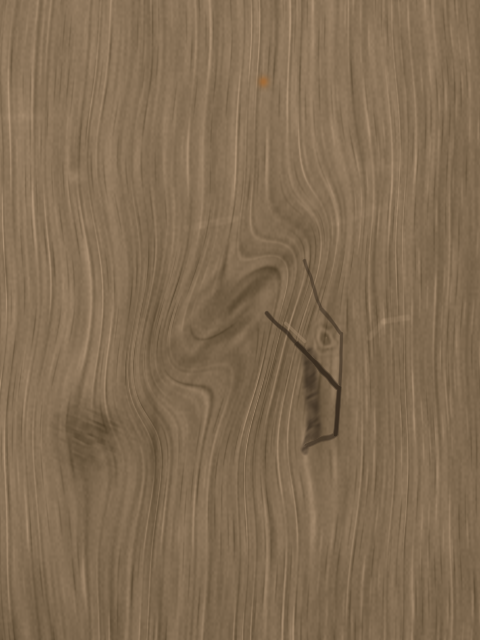
Write a WebGL 2 fragment shader that draws this texture.

```glsl
#version 300 es
precision highp float;
// Weathered oak board: wavy vertical grain flowing around a round knot and a split diagonal knot.
uniform vec2 u_resolution;
out vec4 fragColor;

const vec3 UMBER = vec3(0.38, 0.31, 0.22);
const vec3 PALE_OAK = vec3(0.63, 0.53, 0.42);
const vec3 CRACK = vec3(0.20, 0.155, 0.11);
const vec3 RESIN = vec3(0.66, 0.41, 0.18);
const vec2 ROUND_KNOT = vec2(0.19, 0.427);
const vec2 SPLIT_KNOT = vec2(0.67, 0.52);
const vec2 SCAR = vec2(0.49, 0.70);

float hash(vec2 p) {
  p = fract(p * vec2(0.1031, 0.1137));
  p += dot(p, p.yx + 33.33);
  return fract((p.x + p.y) * p.x * 91.7);
}

float noise(vec2 p) {
  vec2 i = floor(p), f = fract(p);
  f = f * f * (3.0 - 2.0 * f);
  vec2 e = vec2(1.0, 0.0);
  return mix(mix(hash(i), hash(i + e), f.x), mix(hash(i + e.yx), hash(i + e.xx), f.x), f.y);
}

// Soft elliptical spot, 1 at its centre
float blob(vec2 p, vec2 centre, vec2 size) {
  vec2 q = (p - centre) / size;
  return exp(-dot(q, q));
}

vec2 rotate(vec2 p, float a) {
  return mat2(cos(a), -sin(a), sin(a), cos(a)) * p;
}

// Soft line between two points
float stroke(vec2 p, vec2 a, vec2 b, float width) {
  vec2 d = b - a;
  float t = clamp(dot(p - a, d) / dot(d, d), 0.0, 1.0);
  return 1.0 - smoothstep(width * 0.3, width, length(p - a - d * t));
}

// Tapered fibres scattered one per cell
float streaks(vec2 p, vec2 cells, float density, float seed) {
  vec2 g = p * cells;
  g.y += 7.0 * hash(vec2(floor(g.x), seed));
  vec2 id = floor(g) + seed, f = fract(g);
  float x = (f.x - 0.35 - 0.3 * hash(id.yx + 5.0)) / 0.15;
  return exp(-x * x) * sin(3.14159 * f.y) * step(1.0 - density, hash(id));
}

// Coordinate across the grain: constant along every fibre
float grainCoord(vec2 p) {
  float u = p.x + 0.007 * sin(p.y * 7.0 + p.x * 4.0) + 0.003 * sin(p.y * 17.0 - p.x * 9.0);
  u += 0.022 * blob(p, vec2(0.19, 1.03), vec2(0.12, 0.16));
  u -= 0.8 * (p.x - ROUND_KNOT.x) * blob(p, ROUND_KNOT, vec2(0.12, 0.22));
  u -= 0.65 * (p.x - SPLIT_KNOT.x) * blob(p, SPLIT_KNOT, vec2(0.13, 0.25));
  u -= 0.075 * blob(p, vec2(0.49, 0.60), vec2(0.12, 0.15));
  vec2 q = rotate(p - SCAR, 0.84);
  float inside = exp(-dot(q / vec2(0.25, 0.10), q / vec2(0.25, 0.10)));
  return mix(u, SCAR.x + 0.55 * q.y, inside);
}

// Growth rings: pale crest followed by a shaded groove
float rings(vec2 g) {
  float t = g.x * 29.0 + 0.6 * sin(g.x * 23.0) + 0.35 * sin(g.x * 61.0);
  float f = fract(t);
  float wear = noise(vec2(floor(t) * 7.3, g.y * 8.0));
  float crest = exp(-pow((f - 0.5) / 0.085, 2.0)) * smoothstep(0.2, 0.8, wear);
  float groove = exp(-pow((f - 0.70) / 0.12, 2.0));
  return 0.42 * crest - 0.19 * groove;
}

// Jagged split with a dark filled seam
float cracks(vec2 p) {
  p += 0.004 * (vec2(noise(p * 45.0), noise(p * 45.0 + 9.0)) - 0.5);
  float c = 0.8 * stroke(p, vec2(0.555, 0.682), vec2(0.634, 0.604), 0.006);
  c = max(c, stroke(p, vec2(0.620, 0.618), vec2(0.705, 0.524), 0.008));
  c = max(c, stroke(p, vec2(0.706, 0.526), vec2(0.699, 0.428), 0.007));
  c = max(c, 0.6 * stroke(p, vec2(0.712, 0.640), vec2(0.707, 0.526), 0.005));
  c = max(c, 0.55 * stroke(p, vec2(0.634, 0.79), vec2(0.668, 0.69), 0.005));
  c = max(c, 0.6 * stroke(p, vec2(0.668, 0.69), vec2(0.710, 0.640), 0.006));
  c = max(c, 0.7 * stroke(p, vec2(0.699, 0.428), vec2(0.639, 0.405), 0.008));
  float seam = stroke(p, vec2(0.644, 0.595), vec2(0.656, 0.425), 0.021);
  seam = max(seam, stroke(p, vec2(0.654, 0.46), vec2(0.635, 0.395), 0.012));
  return max(c, seam * (0.35 + 0.5 * noise(rotate(p, 0.6) * vec2(60.0, 170.0))));
}

void main() {
  vec2 p = gl_FragCoord.xy / u_resolution.x;
  vec2 g = vec2(grainCoord(p), p.y);
  vec2 q = rotate(p - SCAR, 0.84);
  float scar = exp(-dot(q / vec2(0.24, 0.075), q / vec2(0.24, 0.075)));
  float knot = blob(p, ROUND_KNOT, vec2(0.075, 0.070));
  float rightSide = smoothstep(0.55, 0.8, p.x);
  float smoothBand = blob(p, vec2(0.29, 0.65), vec2(0.06, 0.9));

  // Grain, fibres and pores
  float tone = 0.55 + rings(g) * (1.0 - 0.35 * rightSide) * (1.0 - 0.8 * max(scar, max(knot, 0.8 * smoothBand)));
  tone += 0.26 * (noise(g * vec2(160.0, 9.0)) - 0.5) + 0.20 * (noise(g * vec2(55.0, 4.0)) - 0.5);
  tone += 0.13 * (noise(p * vec2(230.0, 150.0)) - 0.5);
  tone += 0.26 * streaks(g, vec2(58.0, 13.0), 0.42, 3.0) * (0.5 + 0.5 * rightSide);
  tone -= 0.24 * streaks(g, vec2(75.0, 10.0), 0.35, 17.0);

  // Broad light and shade
  tone += 0.10 * smoothstep(0.65, 1.2, p.y) - 0.09 * smoothstep(0.8, 1.0, p.x);
  tone += 0.10 * blob(p, vec2(0.04, 0.75), vec2(0.16, 0.5)) - 0.10 * smoothstep(0.3, 0.0, p.y);
  tone -= 0.20 * blob(p, vec2(0.60, 0.57), vec2(0.20, 0.22)) + 0.10 * scar;
  tone -= 0.15 * blob(p, vec2(0.32, 0.55), vec2(0.025, 0.6));
  tone -= 0.34 * blob(g, vec2(grainCoord(vec2(0.32, 0.66)), 0.66), vec2(0.007, 0.10));
  tone -= 0.25 * blob(p, vec2(0.322, 0.40), vec2(0.008, 0.10));

  // Diagonal scar: mottled fibres along its axis
  float mottle = noise(q * vec2(18.0, 75.0)) - 0.5;
  tone += 0.55 * scar * mottle - 0.25 * blob(q, vec2(0.01, -0.01), vec2(0.09, 0.014));
  tone += 0.30 * blob(p, vec2(0.685, 0.57), vec2(0.022, 0.05));

  // Round knot: dark heart, hatching and faint rings
  vec2 k = (p - ROUND_KNOT) * vec2(1.0, 1.2);
  float hatch = noise(rotate(k, -0.5) * vec2(45.0, 150.0)) - 0.5;
  tone -= knot * (0.48 - 0.35 * hatch - 0.06 * sin(length(k) * 210.0 + 3.0 * hatch));
  tone -= 0.28 * blob(p, vec2(0.225, 0.445), vec2(0.025, 0.018));

  // Small eye above the split
  float eye = length((p - vec2(0.68, 0.63)) * vec2(1.0, 0.8));
  tone += 0.28 * sin(eye * 420.0 + 4.0 * noise(p * 60.0)) * exp(-eye * eye / 0.0006);

  // Pale scuffs
  float scuff = blob(p, vec2(0.157, 0.965), vec2(0.018, 0.013)) + 0.6 * blob(p, vec2(0.185, 0.87), vec2(0.009, 0.013));
  scuff += 0.8 * stroke(p, vec2(0.39, 0.858), vec2(0.49, 0.878), 0.011) * noise(p * 55.0);
  scuff += 0.6 * stroke(p, vec2(0.70, 0.87), vec2(0.81, 0.905), 0.013) * noise(p * 45.0);
  scuff += 0.5 * blob(p, vec2(0.79, 0.985), vec2(0.05, 0.018)) + 0.4 * blob(p, vec2(0.05, 1.09), vec2(0.07, 0.009));
  scuff += 0.7 * stroke(p, vec2(0.77, 0.63), vec2(0.80, 0.664), 0.009) + 0.7 * stroke(p, vec2(0.80, 0.664), vec2(0.85, 0.672), 0.009);
  tone += 0.27 * scuff;

  vec3 color = mix(UMBER, PALE_OAK, clamp(tone, -0.35, 1.2));
  color = mix(color, CRACK, 0.9 * cracks(p));
  color = mix(color, PALE_OAK, 0.5 * stroke(p, vec2(0.595, 0.66), vec2(0.635, 0.622), 0.005));
  color = mix(color, RESIN, 0.75 * blob(p, vec2(0.549, 1.163), vec2(0.010, 0.011)));
  fragColor = vec4(color, 1.0);
}
```
